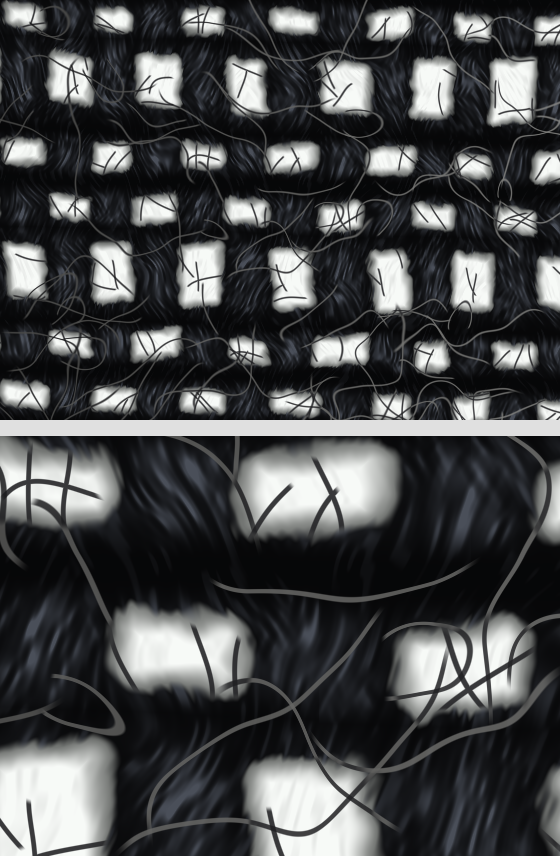
Top: the whole. Bottom: its middle third, enlarged.
Reproduce this texture procedurally as a Shadertoy shader.

```glsl
#define ROWS 7
#define COLUMN_PITCH 0.106
#define GROUP_PITCH 0.455
#define ROW_TILT 0.03
#define HAIRS 85
#define HAIR_WIDTH 0.0019
#define BLACK vec3(0.025, 0.026, 0.030)
#define FUR vec3(0.29, 0.31, 0.35)
#define SHADE vec3(0.45, 0.46, 0.45)
#define WHITE vec3(0.97, 0.98, 0.97)
#define HAIR_LIGHT vec3(0.46, 0.46, 0.45)
#define HAIR_DARK vec3(0.14, 0.14, 0.15)

float hash(vec2 p) {
    return fract(sin(dot(p, vec2(127.1, 311.7))) * 43758.5453);
}

vec2 hash2(vec2 p) {
    return vec2(hash(p), hash(p + 17.3));
}

float noise(vec2 p) {
    vec2 i = floor(p), f = fract(p);
    f = f * f * (3.0 - 2.0 * f);
    return mix(mix(hash(i), hash(i + vec2(1, 0)), f.x),
               mix(hash(i + vec2(0, 1)), hash(i + vec2(1, 1)), f.x), f.y);
}

mat2 rotation(float a) {
    return mat2(cos(a), -sin(a), sin(a), cos(a));
}

// Rows come in groups of three: short, tall, short
vec2 rowCentreAndHalf(int row) {
    int kind = row % 3;
    float centre = kind == 0 ? 0.033 : kind == 1 ? 0.184 : 0.359;
    return vec2(centre + GROUP_PITCH * float(row / 3), kind == 1 ? 0.073 : 0.034);
}

float roundedBox(vec2 p, vec2 halfSize, float radius) {
    vec2 q = abs(p) - halfSize + radius;
    return length(max(q, 0.0)) + min(max(q.x, q.y), 0.0) - radius;
}

float stroke(float d, float width) {
    float aa = 0.8 / iResolution.y;
    return 1.0 - smoothstep(max(width - aa, 0.0), width + aa, d);
}

// Wavy strand of limited length along the local x axis
float strand(vec2 q, float halfLength, vec2 seed) {
    vec2 r = hash2(seed);
    float freq = mix(9.0, 24.0, r.x);
    float amp = mix(0.3, 1.1, r.y) / freq;
    float t = q.x * freq + 6.28 * hash(seed + 5.1);
    float bend = amp * (sin(t) + 0.25 * sin(2.3 * t));
    float slope = amp * freq * (cos(t) + 0.57 * cos(2.3 * t));
    float d = abs(q.y - bend) * inversesqrt(1.0 + slope * slope);
    return stroke(d, HAIR_WIDTH) * (1.0 - smoothstep(0.85, 1.0, abs(q.x) / halfLength));
}

// Open elliptical curl
float curl(vec2 q, float radius) {
    float d = abs(length(q * vec2(0.75, 1.2)) - radius);
    return stroke(d, HAIR_WIDTH) * smoothstep(-0.8, -0.6, q.x / radius);
}

void mainImage(out vec4 fragColor, in vec2 fragCoord) {
    vec2 p = fragCoord / iResolution.y;
    p.y = 1.0 - p.y;
    vec2 wobble = vec2(noise(p * 14.0), noise(p * 14.0 + 40.0)) - 0.5;
    float column = (p.x - 0.057 - 0.03 * exp(-pow((p.x - 0.93) * 6.0, 2.0))) / COLUMN_PITCH;
    float y = p.y - ROW_TILT * p.x;

    // Fine fibres in two directions
    vec2 f = p + 0.035 * wobble;
    float fibreA = noise(rotation(1.1) * f * vec2(38.0, 190.0));
    float fibreB = noise(rotation(-1.2) * f * vec2(45.0, 210.0));
    float fibre = mix(fibreA, fibreB, smoothstep(0.35, 0.65, noise(p * 11.0)));

    // Woven rows: white floats alternate with dark yarn
    float cover = 0.0, furLight = 0.0, marks = 0.0;
    vec3 yarn = BLACK;
    for (int row = 0; row < ROWS; row++) {
        vec2 band = rowCentreAndHalf(row);
        float parity = float(row % 2);
        float k = 2.0 * floor((column - parity) * 0.5 + 0.5) + parity;
        vec2 id = vec2(k, float(row));
        vec2 r = hash2(id + 3.0);
        vec2 q = vec2((column - k) * COLUMN_PITCH, y - band.x);
        q += vec2(0.010, 0.012) * (r - 0.5);
        furLight = max(furLight, 1.0 - smoothstep(0.5, 1.7, abs(q.y) / band.y));

        vec2 skewed = q + vec2(0.2, 0.28) * (r.yx - 0.5) * q.yx;
        vec2 halfSize = vec2(mix(0.046, 0.060, r.y), band.y * mix(0.85, 1.1, r.x));
        float d = roundedBox(skewed, halfSize, 0.018);
        d += 0.012 * (noise(p * 45.0) - 0.5) + 0.007 * (fibre - 0.5);
        float patchCover = 1.0 - smoothstep(-0.005, 0.004, d);
        if (patchCover <= 0.0) continue;

        float glow = smoothstep(0.0, 0.024, -d) + 0.28 * (fibre - 0.55);
        yarn = mix(SHADE, WHITE, clamp(glow, 0.0, 1.0));
        cover = max(cover, patchCover);
        for (int n = 0; n < 3; n++) {
            vec2 seed = id * 3.7 + float(n) * 9.2;
            vec2 s = hash2(seed) - 0.5;
            vec2 local = rotation(1.57 + 2.2 * s.x) * (q - 1.5 * s.yx * halfSize);
            marks = max(marks, 0.9 * strand(local, 0.035, seed));
        }
    }

    float columnLight = 0.65 + 0.35 * cos(6.2832 * (column - floor(column + 0.5)));
    float furAmount = furLight * columnLight * (0.15 + 1.1 * fibre * fibre);
    furAmount += 0.12 * smoothstep(0.6, 0.9, fibre);
    vec3 color = mix(BLACK, FUR, clamp(furAmount, 0.0, 1.0));
    color = mix(color, yarn, cover);
    color = mix(color, HAIR_DARK, marks * cover);

    // Loose hairs gather in the gaps between rows
    vec2 h = p + 0.03 * wobble;
    for (int n = 0; n < HAIRS; n++) {
        vec2 seed = vec2(float(n) * 1.37, 8.0);
        vec2 r = hash2(seed), s = hash2(seed + 31.0) * 2.0 - 1.0;
        vec2 band = rowCentreAndHalf(int(r.y * float(ROWS)));
        vec2 centre = vec2(r.x * 1.4, band.x + band.y + 0.015 + 0.11 * s.x * s.x * s.x);
        centre.y += ROW_TILT * centre.x;
        float halfLength = mix(0.05, 0.19, hash(seed + 63.0));
        vec2 q = h - centre;
        if (length(q) > halfLength + 0.15) continue;
        q = rotation(1.7 * s.y * abs(s.y)) * q;
        float line = n % 8 == 0 ? curl(q, 0.25 * halfLength + 0.01) : strand(q, halfLength, seed);
        vec3 tone = mix(HAIR_LIGHT, HAIR_DARK, cover) * mix(0.6, 1.15, r.x);
        color = mix(color, tone, 0.85 * line);
    }
    fragColor = vec4(color, 1.0);
}
```
